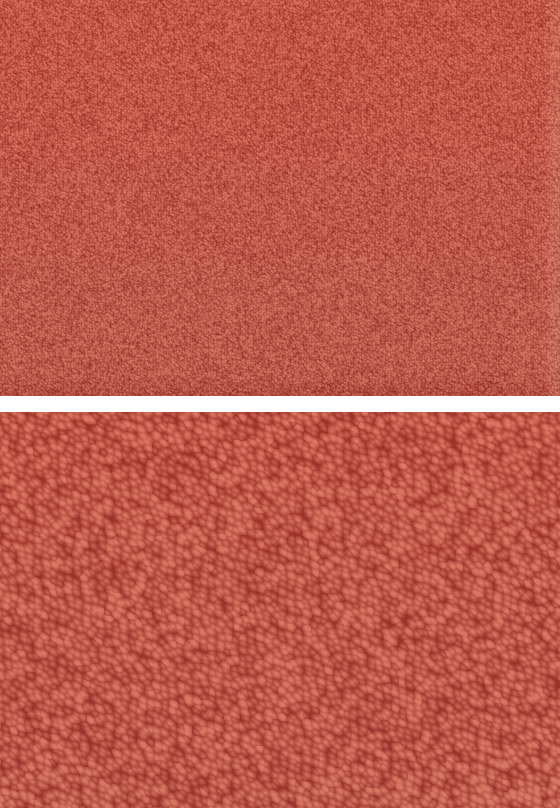
Top: the whole. Bottom: its middle third, enlarged.
Write a Shadertoy shader that draws this texture.

```glsl
const vec3 SHADOW_RED = vec3(0.645, 0.235, 0.195);
const vec3 CORAL = vec3(0.822, 0.425, 0.355);
const vec3 WARM_SHIFT = vec3(0.018, -0.012, -0.024);
const vec2 THREADS = vec2(150.0, 180.0);   // grains per canvas height
const float TWILL_SLANT = 0.45;

vec2 hash2(vec2 cell) {
    vec3 q = fract(cell.xyx * vec3(0.1031, 0.1030, 0.0973));
    q += dot(q, q.yzx + 33.33);
    return fract((q.xx + q.yz) * q.zy);
}

// Cellular noise: distance to the nearest point and that point's random tone
vec2 cellular(vec2 p, float jitter) {
    vec2 home = floor(p);
    vec2 nearest = vec2(9.0, 0.0);
    for (int y = -1; y <= 1; y++) {
        for (int x = -1; x <= 1; x++) {
            vec2 cell = home + vec2(x, y);
            vec2 rnd = hash2(cell);
            float d = length(cell + 0.5 + jitter * (rnd - 0.5) - p);
            if (d < nearest.x) nearest = vec2(d, hash2(cell + 71.0).x);
        }
    }
    return nearest;
}

// Slanted, staggered yarn grains with dark gaps between them
float weave(vec2 p, vec2 density, float slant) {
    vec2 q = p * density;
    q.y += slant * q.x;
    vec2 grain = cellular(q + 400.0, 0.75);
    float fleck = smoothstep(0.96, 1.0, grain.y) * smoothstep(0.5, 0.1, grain.x);
    return 1.55 * (0.39 - grain.x) + 0.75 * (grain.y - 0.5) + 0.25 * fleck;
}

// Soft uneven wear, stretched along the horizontal threads
float mottle(vec2 p, vec2 density) {
    vec2 q = p * density;
    q += 0.4 * sin(q.yx * 1.7 + vec2(0.5, 2.1));
    return 0.42 - cellular(q + 50.0, 0.9).x;
}

void mainImage(out vec4 fragColor, in vec2 fragCoord) {
    vec2 uv = fragCoord / iResolution.xy;
    vec2 p = fragCoord / iResolution.y;

    // Four samples per pixel keep the fine weave smooth
    float tone = 0.0;
    for (int i = 0; i < 4; i++) {
        vec2 offset = (vec2(i % 2, i / 2) - 0.5) * 0.5 / iResolution.y;
        tone += 0.25 * weave(p + offset, THREADS, TWILL_SLANT);
    }

    tone += 0.60;
    tone += 0.16 * mottle(p, vec2(22.0, 34.0));
    tone += 0.10 * mottle(p, vec2(5.0, 7.0));

    // Dim lower hem and a pale fold along the right side
    tone -= 0.25 * smoothstep(0.06, 0.0, uv.y);
    float fold = smoothstep(0.965, 0.99, uv.x);
    tone += 0.22 * fold;

    vec3 color = mix(SHADOW_RED, CORAL, clamp(tone, -0.2, 1.2));
    color += WARM_SHIFT * (smoothstep(0.2, 1.0, uv.y) - 0.4);
    color += vec3(-0.01, 0.02, 0.02) * fold;
    fragColor = vec4(color, 1.0);
}
```
